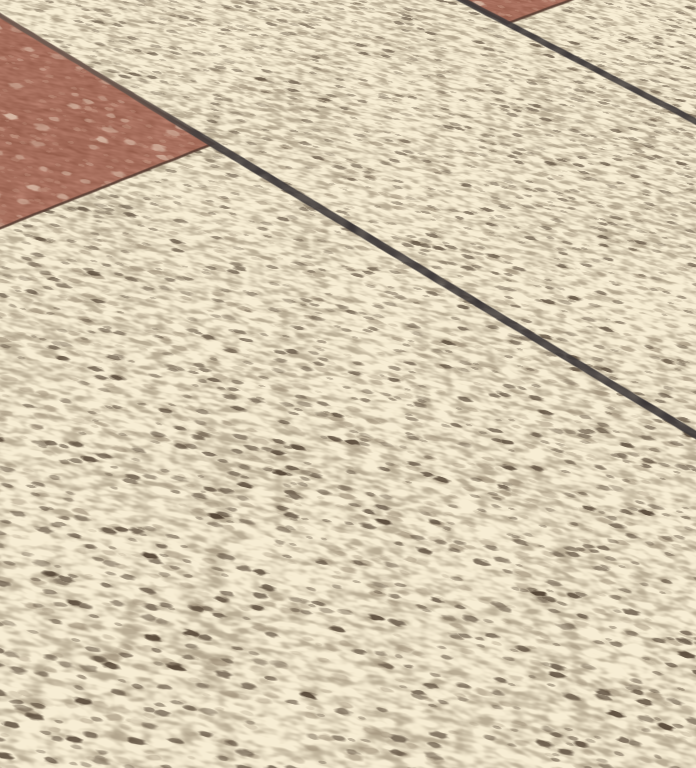
Write a Shadertoy shader that draws this texture.

```glsl
vec2 hash2(vec2 p) {
    p = vec2(dot(p, vec2(127.1, 311.7)), dot(p, vec2(269.5, 183.3)));
    return fract(sin(p) * 43758.55);
}

float gradientNoise(vec2 p) {
    vec2 i = floor(p), f = fract(p), u = f * f * (3.0 - 2.0 * f);
    vec2 e = vec2(0, 1);
    float a = dot(hash2(i) * 2.0 - 1.0, f);
    float b = dot(hash2(i + e.yx) * 2.0 - 1.0, f - e.yx);
    float c = dot(hash2(i + e.xy) * 2.0 - 1.0, f - e.xy);
    float d = dot(hash2(i + e.yy) * 2.0 - 1.0, f - e.yy);
    return mix(mix(a, b, u.x), mix(c, d, u.x), u.y);
}

// Strength of the stone chips scattered one per cell, at the given density
float chips(vec2 q, float density) {
    float rough = 0.5 * gradientNoise(q * 2.3), strength = 0.0;
    for (int y = -1; y <= 1; y++)
    for (int x = -1; x <= 1; x++) {
        vec2 cell = floor(q) + vec2(x, y);
        vec2 place = hash2(cell), kind = hash2(cell + 57.3);
        float radius = mix(0.25, 0.62, kind.y);
        float d = length(q - cell - place) / radius + rough;
        float tone = mix(0.3, 1.0, kind.y * hash2(cell + 91.7).x);
        strength = max(strength, step(kind.x, density) * tone * smoothstep(1.15, 0.5, d));
    }
    return strength;
}

float stroke(float d, float halfWidth, float blur) {
    return 1.0 - smoothstep(halfWidth - blur, halfWidth + blur, abs(d));
}

void mainImage(out vec4 fragColor, in vec2 fragCoord) {
    vec2 p = fragCoord / iResolution.y;
    float blur = max(1.0 / iResolution.y, 0.001);

    // Receding floor coordinates, with the grain tilted down to the right
    float depth = 3.0 - p.y - 0.2 * p.x;
    vec2 q = vec2(130.0 * (p.x - 0.45), 950.0) / depth;
    float nearness = 1.0 - smoothstep(0.2, 1.1, p.y);

    // Cream terrazzo
    float grain = gradientNoise(q * 0.8) + 0.6 * gradientNoise(q * 1.7 + 31.0)
                + 0.25 * gradientNoise(p * 9.0);
    vec3 cream = mix(vec3(0.97, 0.93, 0.83), vec3(0.73, 0.68, 0.585), smoothstep(-0.28, 0.55, grain));
    cream = mix(cream, vec3(0.62, 0.56, 0.47), 0.75 * chips(q * 0.9 + 13.0, 0.22));
    cream = mix(cream, vec3(0.31, 0.25, 0.19), mix(0.65, 1.0, nearness) * chips(q, 0.2));

    // Red terrazzo with pale chips
    vec3 red = vec3(0.65, 0.43, 0.36) + 0.1 * grain;
    vec2 redCell = q * vec2(0.9, 0.6);
    red = mix(red, vec3(0.93, 0.85, 0.77), 0.8 * chips(redCell + 7.0, 0.16));
    red = mix(red, vec3(0.78, 0.61, 0.53), 0.7 * chips(redCell * 1.6, 0.2));

    // Signed distances to the long seams and to the ends of the red slabs
    float wobble = 0.0007 * gradientNoise(p * 45.0);
    float seamLow = (p.y - 0.980 + 0.603 * p.x) * 0.856 + wobble;
    float seamHigh = (p.y - 1.313 + 0.52 * p.x) * 0.887 + wobble;
    float endLow = (p.y - 0.703 - 0.396 * p.x) * 0.93;
    float endHigh = (p.y - 0.725 - 0.37 * p.x) * 0.938;
    float slab = max(min(-seamLow, endLow), min(seamHigh, endHigh)) + wobble;

    vec3 color = mix(cream, red, smoothstep(-blur, blur, slab));
    color = mix(color, vec3(0.32, 0.22, 0.18), 0.85 * stroke(slab, 0.0016, blur));

    // Dark seams, thinner and browner where they run beside the left slab
    float open = smoothstep(0.1, 0.32, p.x);
    float worn = 0.9 + 0.25 * gradientNoise(p * 60.0);
    vec3 seamColor = mix(vec3(0.44, 0.36, 0.32), vec3(0.25, 0.23, 0.23), open);
    float seam = max(stroke(seamLow, mix(0.003, 0.0048, open), blur),
                     stroke(seamHigh, 0.0038, blur));
    color = mix(color, seamColor, seam * worn);

    fragColor = vec4(color, 1.0);
}
```
